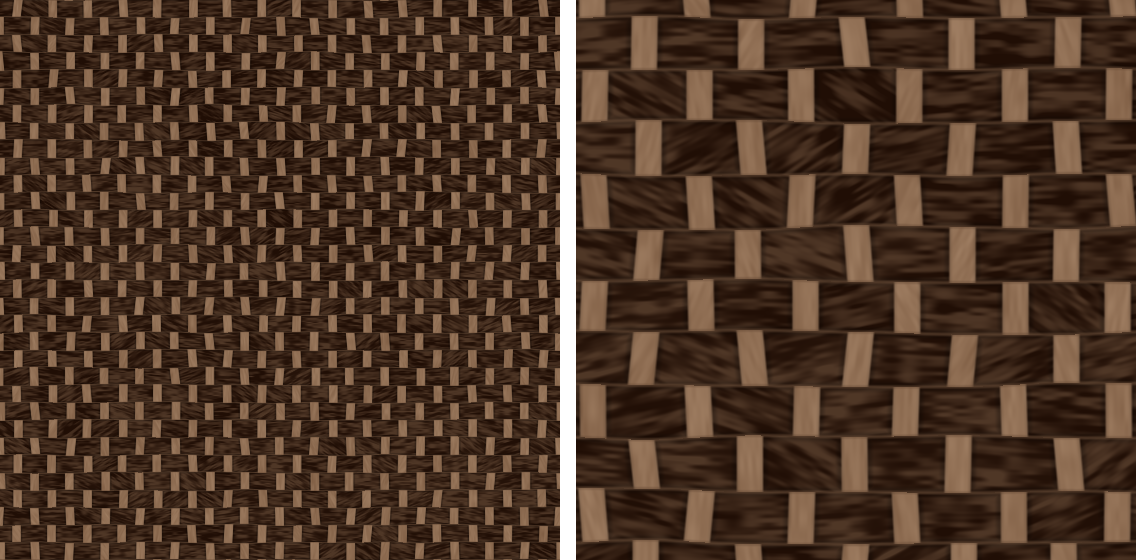
Left, the full canvas; right, a detail of the centre.
Reproduce this pattern procedurally as a Shadertoy shader.

```glsl
// Woven wood veneer: dark planks in staggered rows, parted by narrow pale slats.
// Rows and slats come from rounding a gently warped grid; each piece gets its own
// grain angle and tone from a hash of its wrapped cell, so the sheet tiles.

const float ROWS = 32.0;          // rows down the canvas
const float COLUMNS = 16.0;       // slats across each row
const float SPACING = ROWS / COLUMNS;
const float SLAT_HALF = 0.25;     // half slat width, in row heights
const float SEAM_HALF = 0.03;     // half seam width, in row heights

const vec3 PLANK_DARK = vec3(0.125, 0.055, 0.02);
const vec3 PLANK_LIGHT = vec3(0.31, 0.215, 0.15);
const vec3 SLAT_DARK = vec3(0.48, 0.35, 0.25);
const vec3 SLAT_LIGHT = vec3(0.64, 0.51, 0.40);
const vec3 SEAM_COLOR = vec3(0.39, 0.28, 0.20);

float hash(vec2 cell, float seed) {
    uvec3 v = uvec3(ivec3(vec3(cell, seed)));
    uint h = v.x * 1597334677u ^ v.y * 3812015801u ^ v.z * 2798796415u;
    h = (h ^ (h >> 16)) * 2246822519u;
    h = (h ^ (h >> 13)) * 3266489917u;
    return float((h ^ (h >> 16)) >> 8) / 16777216.0;
}

// Value noise that wraps after the given period
float noise(vec2 p, vec2 period, float seed) {
    vec2 i = floor(p), f = p - i;
    f = f * f * (3.0 - 2.0 * f);
    vec2 a = mod(i, period), b = mod(i + 1.0, period);
    float low = mix(hash(a, seed), hash(vec2(b.x, a.y), seed), f.x);
    float high = mix(hash(vec2(a.x, b.y), seed), hash(b, seed), f.x);
    return mix(low, high, f.y);
}

vec2 rotate(vec2 p, float angle) {
    float c = cos(angle), s = sin(angle);
    return vec2(c * p.x - s * p.y, s * p.x + c * p.y);
}

// Fine streaks running along x
float grain(vec2 p, float seed) {
    vec2 period = vec2(256.0);
    float coarse = noise(p * vec2(1.3, 7.0) + 64.0, period, seed);
    float fine = noise(p * vec2(3.0, 13.0) + 64.0, period, seed + 1.0);
    return 0.5 * coarse + 0.5 * fine;
}

// Signed random value from -1 to 1, mostly near zero
float rareLean(vec2 cell, float seed) {
    float r = 2.0 * hash(cell, seed) - 1.0;
    return r * r * r;
}

float band(float dist, float halfWidth, float soft) {
    return 1.0 - smoothstep(halfWidth - soft, halfWidth + soft, abs(dist));
}

vec3 plankColor(vec2 p, vec2 cell, float wear) {
    float angle = 0.6 * rareLean(cell, 11.0);
    float streak = grain(rotate(p, angle), 20.0 + cell.x + cell.y * COLUMNS);
    float tone = smoothstep(0.16, 0.88, streak);
    tone += 0.16 * (hash(cell, 12.0) - 0.5) + 0.24 * (wear - 0.5);
    return mix(PLANK_DARK, PLANK_LIGHT, clamp(tone, 0.0, 1.0));
}

vec3 slatColor(vec2 p, vec2 cell) {
    float angle = 1.5708 + 0.6 * rareLean(cell, 13.0);
    float streak = grain(rotate(p, angle), 900.0 + cell.x + cell.y * COLUMNS);
    float tone = 0.2 + 0.65 * streak + 0.2 * (hash(cell, 14.0) - 0.5);
    return mix(SLAT_DARK, SLAT_LIGHT, clamp(tone, 0.0, 1.0));
}

void mainImage(out vec4 fragColor, in vec2 fragCoord) {
    vec2 uv = fragCoord / iResolution.xy;
    float soft = max(0.03, 0.6 * ROWS / iResolution.y);

    // Rows with slightly uneven seams
    vec2 grid = uv * ROWS;
    vec2 warpGrid = vec2(COLUMNS, ROWS);
    grid.y += 0.12 * (noise(uv * warpGrid, warpGrid, 1.0) - 0.5);
    float rowIndex = floor(grid.y);
    float y = grid.y - rowIndex - 0.5;
    float row = mod(rowIndex, ROWS);

    // Nearest slat, shifted by half a space on alternate rows
    float x = grid.x - 0.5 * SPACING * mod(row, 2.0);
    float slatIndex = floor(x / SPACING + 0.5);
    vec2 slatCell = vec2(mod(slatIndex, COLUMNS), row);
    float shift = 0.12 * (hash(slatCell, 2.0) - 0.5);
    float lean = 0.12 * rareLean(slatCell, 3.0);
    float dx = x - slatIndex * SPACING - shift - lean * y;

    // Plank on the side of the slat that faces this point
    float plankIndex = slatIndex - (dx < 0.0 ? 1.0 : 0.0);
    vec2 plankCell = vec2(mod(plankIndex, COLUMNS), row);
    vec2 plankPoint = vec2(x - plankIndex * SPACING, y);

    float wear = noise(uv * 8.0, vec2(8.0), 4.0);
    vec3 plank = plankColor(plankPoint, plankCell, wear);
    vec3 slat = slatColor(vec2(dx, y), slatCell);

    // Shaded plank edges and thin pale seams between rows
    float seamDistance = 0.5 - abs(y);
    float edge = min(seamDistance, abs(dx) - SLAT_HALF);
    plank *= 1.0 - 0.25 * (1.0 - smoothstep(0.02, 0.14, edge));
    float seam = band(seamDistance, SEAM_HALF, soft);
    plank = mix(plank, SEAM_COLOR, 0.6 * seam);
    slat = mix(slat, SEAM_COLOR, 0.45 * seam);
    slat *= 1.0 - 0.1 * smoothstep(0.17, 0.25, abs(dx));

    vec3 color = mix(plank, slat, band(dx, SLAT_HALF, soft));
    fragColor = vec4(color, 1.0);
}
```
